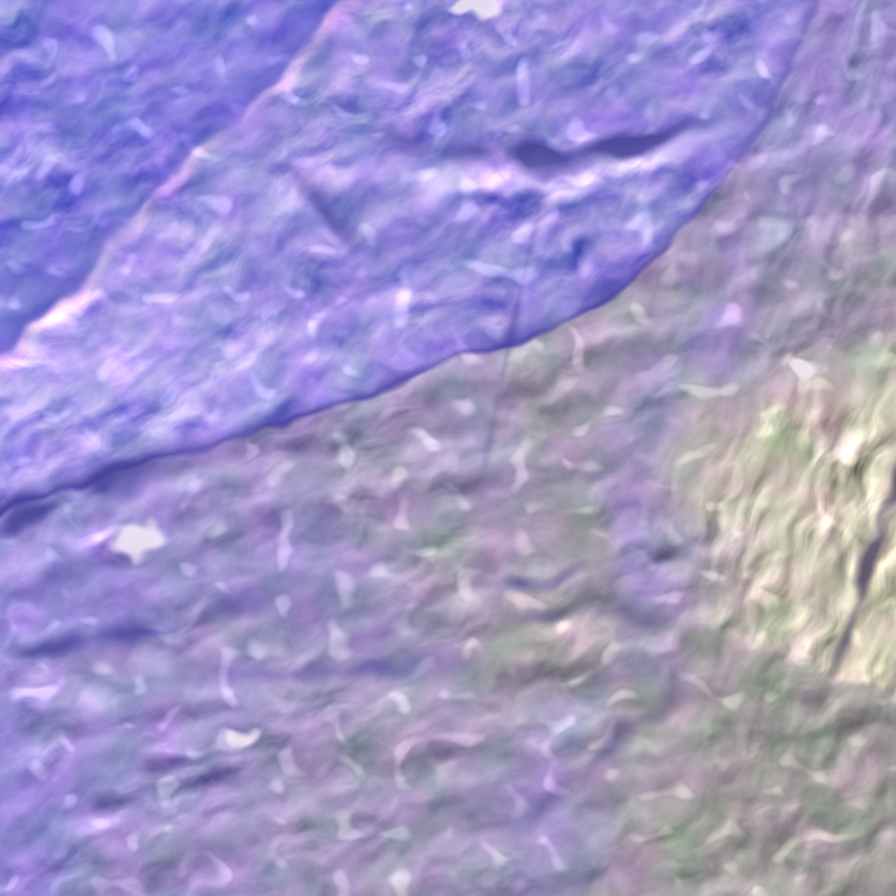
Reproduce this texture procedurally as a WebGL 1 fragment shader.

```glsl
precision highp float;
uniform vec2 u_resolution;

vec2 gradientAt(vec2 cell) {
  float a = 6.2832 * fract(sin(dot(cell, vec2(127.1, 311.7))) * 43758.55);
  return vec2(cos(a), sin(a));
}

float noise(vec2 p) {
  vec2 i = floor(p), f = fract(p);
  vec2 u = f * f * f * (f * (f * 6.0 - 15.0) + 10.0);
  vec2 e = vec2(1.0, 0.0);
  float low = mix(dot(gradientAt(i), f), dot(gradientAt(i + e), f - e), u.x);
  float high = mix(dot(gradientAt(i + e.yx), f - e.yx), dot(gradientAt(i + 1.0), f - 1.0), u.x);
  return 1.5 * mix(low, high, u.y);
}

float fbm(vec2 p) {
  float sum = 0.0, amp = 0.55;
  for (int i = 0; i < 4; i++) {
    sum += amp * noise(p);
    p = mat2(1.6, 1.1, -1.1, 1.6) * p + 7.3;
    amp *= 0.5;
  }
  return sum;
}

// Side-lit relief of folds stretched along the given angle
float wrinkle(vec2 p, float angle, vec2 scale) {
  float c = cos(angle), s = sin(angle);
  vec2 q = mat2(c, -s, s, c) * p * scale;
  return fbm(q) - fbm(q + vec2(0.1, 0.4));
}

// Bowed, worn crease from a to b: x is its shadow, y the lit lip below it
vec2 crease(vec2 p, vec2 a, vec2 b, float bend, float width) {
  float len = length(b - a);
  vec2 dir = (b - a) / len;
  float h = dot(p - a, dir) / len;
  float d = dot(p - a, vec2(-dir.y, dir.x)) - bend * 4.0 * h * (1.0 - h);
  float wear = noise(p * 17.0 + a * 40.0);
  float k = d / (width * (1.0 + 0.7 * wear));
  float ends = smoothstep(0.0, 0.35, h) * (1.0 - smoothstep(0.65, 1.0, h));
  ends *= clamp(0.85 + 1.1 * wear, 0.1, 1.2);
  return ends * vec2(exp(-k * k), exp(-0.5 * (k + 2.2) * (k + 2.2)));
}

void main() {
  vec2 uv = gl_FragCoord.xy / u_resolution;
  vec2 p = uv + 0.016 * vec2(fbm(uv * 7.0), fbm(uv * 7.0 + 31.0));
  p += 0.006 * vec2(noise(uv * 28.0), noise(uv * 28.0 + 9.0));
  float cloud = fbm(uv * 5.0 + 12.0);
  float wear = noise(uv * 13.0 + 4.0);

  // Signed distances to the two great folds
  float x8 = pow(max(p.x, 0.0), 8.0);
  float slope = 0.32 + 4.8 * x8 / max(p.x, 0.05);
  float sweep = (p.y - 0.43 - 0.32 * p.x - 0.6 * x8) / sqrt(1.0 + slope * slope);
  float ridge = (p.y - 0.6 - 1.03 * p.x) * 0.7;
  float satin = smoothstep(-0.007, 0.007, sweep);
  float corner = smoothstep(-0.008, 0.012, ridge);

  // Film colours
  vec3 violet = vec3(0.53, 0.51, 0.86);
  vec3 lavender = vec3(0.60, 0.55, 0.82);
  vec3 mauve = vec3(0.62, 0.58, 0.74);
  vec3 ash = vec3(0.64, 0.61, 0.66);
  vec3 lilac = vec3(0.73, 0.68, 0.97);
  float fade = p.x + 0.25 * (0.4 - p.y) + 0.25 * cloud;
  vec3 dull = mix(mix(violet, lavender, 0.7), mauve, smoothstep(0.0, 0.48, fade));
  dull = mix(dull, ash, smoothstep(0.36, 0.72, fade));
  dull = mix(dull, lavender, 0.85 * smoothstep(0.6, 0.95, p.y + 0.15 * cloud));
  float veil = exp(-pow((p.x - 0.6 - 0.3 * p.y) / 0.08, 2.0)) * smoothstep(-0.3, 0.3, fbm(uv * 6.0 + 50.0));
  dull = mix(dull, lavender, 0.7 * veil);
  float pale = 1.0 - smoothstep(0.0, 0.75, p.x + 0.6 * (p.y - 0.55) - 0.4 * cloud);
  vec3 bright = mix(mix(violet, lavender, 0.5), lilac, 0.15 + 0.6 * pale);
  bright = mix(bright, vec3(0.53, 0.51, 0.87), corner);
  vec3 col = mix(dull, bright, satin);

  // Golden patch with a cut lower edge, and an olive tint under it
  float edge = smoothstep(-0.008, 0.01, p.y - 0.29 + 0.3 * (p.x - 0.78));
  float patchDist = length((p - vec2(1.0, 0.36)) * vec2(1.0, 0.9)) + 0.12 * cloud;
  float gold = edge * (1.0 - smoothstep(0.12, 0.32, patchDist));
  col = mix(col, vec3(0.80, 0.77, 0.70), gold);
  float olive = (1.0 - edge) * smoothstep(0.55, 0.95, p.x + 0.3 * cloud);
  col = mix(col, vec3(0.61, 0.60, 0.58), 0.75 * olive);

  // Crumpled relief, each zone with its own direction
  float fine = wrinkle(p, 0.5, vec2(17.0, 32.0));
  float broad = wrinkle(p, 0.75, vec2(6.0, 13.0));
  float streaks = wrinkle(p, 0.2, vec2(5.0, 20.0));
  float grooves = wrinkle(p, 1.15, vec2(12.0, 34.0));
  float busy = 0.75 + 0.7 * smoothstep(-0.3, 0.4, wear + cloud);
  float relief = mix(0.32 * streaks + 0.28 * fine, 0.5 * fine + 0.36 * broad, satin);
  relief = mix(relief, 0.85 * grooves, max(gold, 0.3 * smoothstep(0.6, 0.9, p.x) * (1.0 - satin)));
  col += busy * relief * mix(vec3(0.44, 0.42, 0.38), vec3(0.47, 0.40, 0.23), satin);

  // Mottled sheen: pink to green, and small glints
  col += 0.11 * fbm(uv * 24.0) * vec3(1.0, 0.6, 0.9);
  col += 0.07 * noise(uv * 19.0 + 60.0) * vec3(0.7, -0.3, 0.6);
  col += 0.16 * smoothstep(0.3, 0.75, noise(p * vec2(30.0, 38.0) + 80.0)) * vec3(1.0, 0.95, 0.8);

  // Great folds: blue shadow with a crisp underside, and a rosy lip
  float thick = 0.011 + 0.008 * wear;
  float lowShade = smoothstep(-0.008, 0.0, sweep) * exp(-max(sweep, 0.0) / thick);
  lowShade *= (0.85 + 0.5 * wear) * (1.0 - 0.6 * smoothstep(0.68, 0.85, p.x));
  col = mix(col, vec3(0.29, 0.27, 0.64), clamp(0.95 * lowShade, 0.0, 0.95));
  float highShade = smoothstep(-0.006, 0.005, ridge) * exp(-max(ridge, 0.0) / 0.026);
  col = mix(col, vec3(0.33, 0.33, 0.74), highShade * (0.6 + 0.5 * wear));
  float lip = exp(-pow((ridge + 0.009) / 0.009, 2.0));
  col += vec3(0.16, 0.08, 0.04) * lip * (0.7 + wear);

  // Smaller creases
  vec2 c = 1.3 * crease(p, vec2(0.38, 0.85), vec2(0.88, 0.89), -0.04, 0.013);
  c += 0.6 * crease(p, vec2(0.28, 0.84), vec2(0.42, 0.70), 0.01, 0.009);
  c += crease(p, vec2(0.89, 0.18), vec2(1.05, 0.62), -0.01, 0.008);
  c += 0.9 * crease(p, vec2(0.54, 0.34), vec2(0.67, 0.37), -0.004, 0.008);
  c += 0.9 * crease(p, vec2(0.67, 0.34), vec2(0.77, 0.39), 0.004, 0.007);
  c += 0.8 * crease(p, vec2(-0.15, 0.25), vec2(0.36, 0.35), -0.015, 0.010);
  c += 0.5 * crease(p, vec2(0.18, 0.24), vec2(0.54, 0.25), 0.01, 0.008);
  c += 0.5 * crease(p, vec2(0.53, 0.31), vec2(0.80, 0.29), 0.015, 0.010);
  c += 0.6 * crease(p, vec2(0.54, 0.06), vec2(0.79, 0.29), -0.02, 0.011);
  c += 0.9 * crease(p, vec2(-0.15, 0.34), vec2(0.24, 0.51), 0.0, 0.013);
  c += 0.4 * crease(uv, vec2(0.53, 0.42), vec2(0.62, 0.84), 0.004, 0.004);
  vec3 shadow = mix(vec3(0.28, 0.27, 0.60), vec3(0.34, 0.31, 0.40), smoothstep(0.4, 0.9, p.x) * (1.0 - satin));
  col = mix(col, shadow, clamp(0.85 * c.x, 0.0, 0.92));
  col += c.y * vec3(0.14, 0.12, 0.09);

  // Pale flecks
  for (int i = 0; i < 4; i++) {
    float n = float(i);
    vec2 d = p - fract(vec2(0.16, 0.40) + n * vec2(0.37, 0.5925));
    float size = 0.024 - 0.003 * n;
    float fleck = 1.0 - smoothstep(0.5, 1.1, length(d * vec2(0.8, 1.15)) / size + 0.5 * noise(uv * 45.0));
    col = mix(col, vec3(0.97, 0.93, 0.98), 0.85 * fleck);
  }
  gl_FragColor = vec4(clamp(col, 0.0, 1.0), 1.0);
}
```
